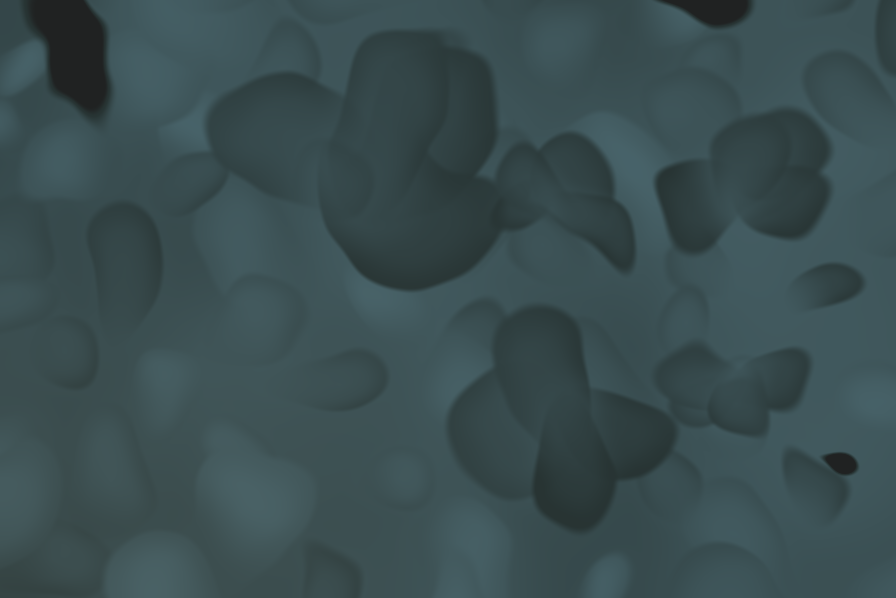
A Shadertoy shader for this texture:

```glsl
// Dim teal billows: soft, overlapping petal-like lobes, painted back to front.
// Each lobe has a crisp rounded tip and dissolves toward its base; a tone value
// is accumulated over all lobes and mapped to a grey-green to blue ramp.

float hash(float n) { return fract(sin(n * 127.1) * 43758.5453); }
float hash(vec2 p) { return fract(sin(dot(p, vec2(127.1, 311.7))) * 43758.5453); }

float noise(vec2 p) {
    vec2 i = floor(p), f = fract(p);
    f = f * f * f * (f * (f * 6.0 - 15.0) + 10.0);
    return mix(mix(hash(i), hash(i + vec2(1, 0)), f.x),
               mix(hash(i + vec2(0, 1)), hash(i + vec2(1, 1)), f.x), f.y);
}

vec2 warp(vec2 p, float scale) {
    return vec2(noise(p * scale + 3.7), noise(p * scale + 41.3)) - 0.5;
}

// Paints one bent, pear-shaped lobe over the tone; its tip points along angle.
float paintLobe(float tone, vec2 p, float radius, float angle, float base, float seed) {
    float c = cos(angle), s = sin(angle);
    vec2 q = vec2(p.x * s - p.y * c, p.x * c + p.y * s) / radius;
    q.x += 0.5 * (hash(seed + 0.3) - 0.5) * q.y * q.y;
    q.x *= 1.3 - 0.25 * q.y + 0.35 * hash(seed + 0.6);
    float d = length(q);
    float soft = 0.009 / radius;
    float inside = 1.0 - smoothstep(1.0 - soft, 1.0 + soft, d);

    // faint glow just outside the rim
    float glow = (1.0 - smoothstep(1.0, 1.5, d)) * (1.0 - inside);
    tone = mix(tone, 0.85, 0.07 * glow);

    // darker rim, lighter belly, base fading into what lies below
    float shade = base - 0.13 * smoothstep(0.45, 1.0, d) + 0.12 * (1.0 - d) - 0.06 * q.x;
    return mix(tone, shade, inside * smoothstep(-1.0, 0.35, q.y) * 0.94);
}

void mainImage(out vec4 fragColor, in vec2 fragCoord) {
    vec2 uv = fragCoord / iResolution.y;
    vec2 p = uv + 0.10 * warp(uv, 4.0) + 0.035 * warp(uv, 10.0);
    float tone = 0.4 + 0.45 * noise(uv * 3.0);

    // pale back lobes, spread evenly by a low-discrepancy sequence
    for (int i = 0; i < 64; i++) {
        float n = float(i) + 1.0;
        vec2 centre = fract(n * vec2(0.7549, 0.5698)) * vec2(1.7, 1.2) - 0.1;
        float radius = mix(0.16, 0.055, sqrt(hash(n + 0.1)));
        float angle = 1.57 + 3.6 * (hash(n + 0.2) - 0.5);
        float base = mix(0.32, 0.98, hash(n + 0.4)) - 0.12 * smoothstep(0.9, 1.5, centre.x);
        tone = paintLobe(tone, p - centre, radius, angle, base, n);
    }

    // near-black gaps: centre and half size
    vec4 gaps[3] = vec4[](vec4(0.13, 0.92, 0.06, 0.13),
                          vec4(1.19, 1.01, 0.07, 0.045),
                          vec4(1.42, 0.22, 0.028, 0.02));
    for (int i = 0; i < 3; i++) {
        vec2 q = uv - gaps[i].xy + 0.07 * warp(uv, 13.0);
        q.x += 0.35 * q.y;
        tone = mix(tone, -0.6, 1.0 - smoothstep(0.8, 1.15, length(q / gaps[i].zw)));
    }

    // dark front clusters: centre and size, petals opening outward
    vec3 clusters[5] = vec3[](vec3(0.62, 0.73, 0.19), vec3(0.95, 0.27, 0.15),
                              vec3(1.27, 0.70, 0.12), vec3(1.27, 0.38, 0.10),
                              vec3(0.95, 0.62, 0.09));
    for (int i = 0; i < 20; i++) {
        float n = float(i) + 200.0;
        vec3 cluster = clusters[i / 4];
        float angle = 2.4 * float(i) + 0.9 * hash(n);
        vec2 centre = cluster.xy + 0.5 * cluster.z * vec2(1.2 * cos(angle), 0.8 * sin(angle));
        float radius = cluster.z * mix(0.65, 0.95, hash(n + 0.1));
        tone = paintLobe(tone, p - centre, radius, angle, mix(0.08, 0.36, hash(n + 0.4)), n);
    }

    // broad light variation, then the colour ramp
    tone += 0.14 * (noise(uv * 5.0 + 9.0) - 0.5);
    vec3 color = mix(vec3(0.155, 0.205, 0.203), vec3(0.280, 0.385, 0.410), clamp(tone, 0.0, 1.0));
    color = mix(color, vec3(0.125, 0.133, 0.133), smoothstep(0.0, 0.5, -tone));

    // warmer grey toward the lower left
    float warmth = (1.0 - smoothstep(0.1, 0.8, uv.y)) * (1.0 - smoothstep(0.3, 1.1, uv.x));
    color += warmth * vec3(0.008, -0.004, -0.014);
    fragColor = vec4(color, 1.0);
}
```
